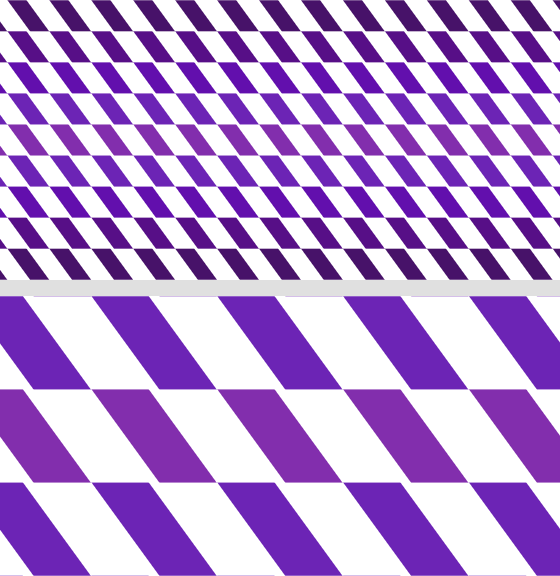
Top: the whole. Bottom: its middle third, enlarged.
Write a WebGL 2 fragment shader that draws this pattern.

```glsl
#version 300 es
precision highp float;
// Nine rows of leaning purple parallelograms on white, corner touching corner.
// Each row is a sheared stripe pattern clipped to a band; its colour depends
// on the distance of the row from the middle one.

uniform vec2 u_resolution;
out vec4 fragColor;

// Lengths are in units of the canvas height.
const int HALF_ROWS = 4;
const float ROW_HEIGHT = 0.1109;
const float PERIOD = 0.1498;
const float TILE_WIDTH = 0.0682;
const float SHEAR = 0.0807;      // sideways shift from row bottom to row top
const float FIRST_CENTRE = 0.1011;

const vec3 WHITE = vec3(1.0);
const vec3 ORCHID = vec3(0.51, 0.18, 0.68);
const vec3 VIOLET = vec3(0.425, 0.14, 0.71);
const vec3 INDIGO = vec3(0.385, 0.06, 0.68);
const vec3 PURPLE = vec3(0.34, 0.06, 0.53);
const vec3 PLUM = vec3(0.28, 0.07, 0.41);

vec3 rowColour(int ring) {
    if (ring == 0) return ORCHID;
    if (ring == 1) return VIOLET;
    if (ring == 2) return INDIGO;
    if (ring == 3) return PURPLE;
    return PLUM;
}

// Coverage of a signed distance, smoothed over one pixel.
float coverage(float dist, float pixel) {
    return clamp(0.5 - dist / pixel, 0.0, 1.0);
}

// Repeated parallelograms in a row centred on y = 0.
float tileRow(vec2 p, float pixel) {
    float slope = SHEAR / ROW_HEIGHT;
    float x = p.x + p.y * slope - FIRST_CENTRE;
    x = (fract(x / PERIOD + 0.5) - 0.5) * PERIOD;
    float side = (abs(x) - 0.5 * TILE_WIDTH) / sqrt(1.0 + slope * slope);
    float band = abs(p.y) - 0.5 * ROW_HEIGHT;
    return coverage(side, pixel) * coverage(band, pixel);
}

void main() {
    float pixel = 1.0 / u_resolution.y;
    vec2 p = gl_FragCoord.xy * pixel;
    p.y -= 0.5;

    vec3 colour = WHITE;
    for (int row = -HALF_ROWS; row <= HALF_ROWS; row++) {
        vec2 local = p - vec2(0.0, float(row) * ROW_HEIGHT);
        colour = mix(colour, rowColour(abs(row)), tileRow(local, pixel));
    }
    fragColor = vec4(colour, 1.0);
}
```
